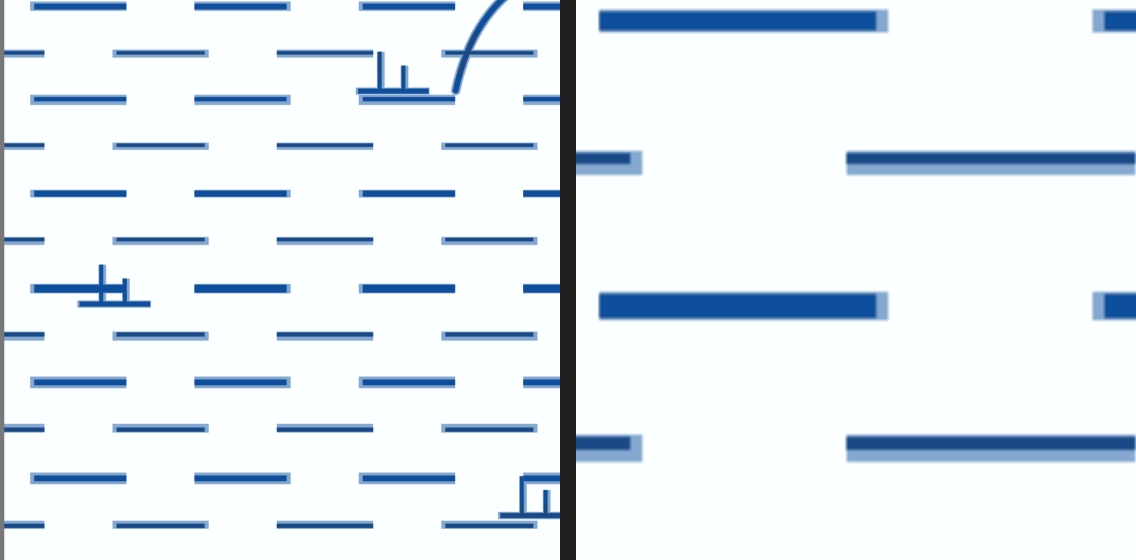
Left: the whole. Right: its middle third, enlarged.
Write a WebGL 2 fragment shader that draws this pattern.

```glsl
#version 300 es
precision highp float;
// Marsh hatching: twelve staggered rows of blue dashes on white, with three
// small reed marks, one curved stroke and a grey left border. Each part adds
// to a dark core mask and a wider pale fringe mask, coloured at the end.

uniform vec2 u_resolution;
out vec4 fragColor;

// Lengths are in design units; the canvas is UNITS wide and high, y downward.
const float UNITS = 768.0;
const float SOFTNESS = 1.8;
const float ROW_COUNT = 12.0;
const float FIRST_ROW = 9.0;
const float ROW_PITCH = 64.7;
const float DASH_PITCH = 225.4;
const float DASH_HALF = 66.0;
const float EVEN_START = 107.3;   // first dash centre on even rows
const float ODD_START = 220.3;    // first dash centre on odd rows
const float PALE_END = 5.5;
const float BORDER_WIDTH = 5.8;

const vec3 PAPER = vec3(0.99, 1.0, 1.0);
const vec3 PALE = vec3(0.52, 0.66, 0.82);
const vec3 NAVY = vec3(0.10, 0.29, 0.52);
const vec3 BLUE = vec3(0.05, 0.31, 0.61);
const vec3 GREY = vec3(0.47);

// Wear of each row: vertical shift, core height, fringe above, fringe below
const vec4 ROW_WEAR[12] = vec4[12](
    vec4(0.0, 8.0, 3.0, 2.0), vec4(-1.2, 5.0, 2.0, 4.0),
    vec4(-2.4, 6.0, 3.0, 5.0), vec4(-4.0, 5.0, 1.0, 4.0),
    vec4(-2.2, 8.5, 1.0, 1.0), vec4(-4.0, 5.0, 1.0, 5.0),
    vec4(-1.3, 11.0, 1.0, 1.0), vec4(-3.2, 6.0, 1.0, 5.5),
    vec4(-2.2, 8.0, 4.0, 4.0), vec4(-2.0, 6.0, 5.0, 1.0),
    vec4(0.0, 8.0, 4.0, 4.0), vec4(0.5, 6.0, 4.0, 1.0));

// Foot of the taller stem of each reed mark
const vec2 REEDS[3] = vec2[3](vec2(522.0, 125.0), vec2(140.0, 417.0), vec2(717.0, 707.0));
const vec2 STEM_HEIGHTS = vec2(54.0, 35.0);
const float STEM_GAP = 32.5;

// Curved stroke: start, control and end of a quadratic curve
const vec2 CURVE_A = vec2(625.0, 124.0);
const vec2 CURVE_B = vec2(643.0, 40.0);
const vec2 CURVE_C = vec2(693.0, -5.0);
const int CURVE_STEPS = 12;

float edgeWidth() {
    return max(SOFTNESS, UNITS / min(u_resolution.x, u_resolution.y));
}

float inside(float signedDepth) {
    return clamp(signedDepth / edgeWidth() + 0.5, 0.0, 1.0);
}

float box(vec2 p, vec2 low, vec2 high) {
    vec2 depth = min(p - low, high - p);
    return inside(depth.x) * inside(depth.y);
}

// All masks hold (core, core plus fringe).
vec2 dashes(vec2 p, float row) {
    bool oddRow = mod(row, 2.0) > 0.5;
    vec4 wear = ROW_WEAR[int(row)];
    float start = oddRow ? ODD_START : EVEN_START;
    float column = round((p.x - start) / DASH_PITCH);
    vec2 q = p - vec2(start + column * DASH_PITCH, FIRST_ROW + row * ROW_PITCH + wear.x);
    float evenColumn = 1.0 - mod(column, 2.0);
    // Even rows fade at alternating ends, odd rows at both ends of every other dash
    vec2 fade = PALE_END * vec2(evenColumn, oddRow ? evenColumn : 1.0 - evenColumn);
    float halfCore = 0.5 * wear.y;
    float core = box(q, vec2(-DASH_HALF + fade.x, -halfCore), vec2(DASH_HALF - fade.y, halfCore));
    float whole = box(q, vec2(-DASH_HALF, -halfCore - wear.z), vec2(DASH_HALF, halfCore + wear.w));
    return vec2(core, whole);
}

vec2 reedMark(vec2 q) {
    vec2 mask = vec2(box(q, vec2(-31.0, -3.5), vec2(66.0, 3.5)),
                     box(q, vec2(-34.0, -5.0), vec2(67.0, 5.0)));
    for (int i = 0; i < 2; i++) {
        vec2 s = q - vec2(float(i) * STEM_GAP, 0.0);
        float top = -STEM_HEIGHTS[i];
        mask = max(mask, vec2(box(s, vec2(-4.0, top), vec2(1.5, 0.0)),
                              box(s, vec2(-5.0, top), vec2(5.5, 0.0))));
    }
    return mask;
}

float segmentDistance(vec2 p, vec2 a, vec2 b) {
    vec2 ab = b - a;
    return length(p - a - ab * clamp(dot(p - a, ab) / dot(ab, ab), 0.0, 1.0));
}

vec2 curvedStroke(vec2 p) {
    float nearest = UNITS;
    vec2 previous = CURVE_A;
    for (int i = 1; i <= CURVE_STEPS; i++) {
        float t = float(i) / float(CURVE_STEPS);
        vec2 next = mix(mix(CURVE_A, CURVE_B, t), mix(CURVE_B, CURVE_C, t), t);
        nearest = min(nearest, segmentDistance(p, previous, next));
        previous = next;
    }
    return vec2(inside(4.0 - nearest), inside(6.5 - nearest));
}

void main() {
    vec2 uv = gl_FragCoord.xy / u_resolution;
    vec2 p = UNITS * vec2(uv.x, 1.0 - uv.y);

    float row = clamp(round((p.y - FIRST_ROW) / ROW_PITCH), 0.0, ROW_COUNT - 1.0);
    vec2 mask = max(dashes(p, row), curvedStroke(p));
    for (int i = 0; i < 3; i++) mask = max(mask, reedMark(p - REEDS[i]));

    // Thin odd rows print darker than the heavy even ones
    vec3 ink = mod(row, 2.0) > 0.5 ? NAVY : mix(NAVY, BLUE, mask.x * mask.x);
    vec3 color = mix(mix(PAPER, PALE, mask.y), ink, mask.x);
    color = mix(color, GREY, inside(BORDER_WIDTH - p.x));
    fragColor = vec4(color, 1.0);
}
```
